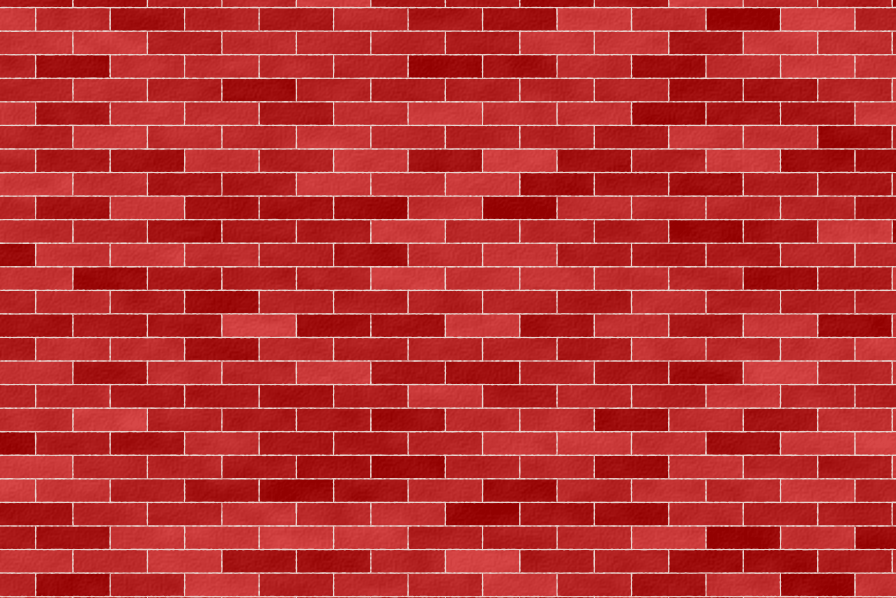
Write a Shadertoy shader that draws this texture.

```glsl
// Red brick wall in running bond with thin pale joints, mixed brick tones and fine grain.

#define BRICKS vec2(12.03, 25.38)   // bricks across and courses down
#define COURSE_SHIFT 0.678          // part of the top course above the canvas
#define JOINT_WIDTH 0.0022          // in canvas heights
#define JOINT_WEAR 0.0008
#define BLOTCH 0.34
#define GRAIN 0.16
#define DARK_RED vec3(0.585, 0.012, 0.012)
#define LIGHT_RED vec3(0.825, 0.258, 0.258)
#define JOINT_COLOR vec3(0.91, 0.83, 0.81)

float hash(vec2 p) {
    vec3 q = fract(p.xyx * 0.1031);
    q += dot(q, q.yzx + 33.33);
    return fract((q.x + q.y) * q.z);
}

float valueNoise(vec2 p) {
    vec2 cell = floor(p), f = fract(p);
    f = f * f * (3.0 - 2.0 * f);
    float low = mix(hash(cell), hash(cell + vec2(1, 0)), f.x);
    float high = mix(hash(cell + vec2(0, 1)), hash(cell + vec2(1, 1)), f.x);
    return mix(low, high, f.y);
}

// Share of a pixel covered by a line of the given half width at distance d
float lineCoverage(float d, float halfWidth, float pixel) {
    float inner = max(d - 0.5 * pixel, -halfWidth);
    float outer = min(d + 0.5 * pixel, halfWidth);
    return clamp((outer - inner) / pixel, 0.0, 1.0);
}

void mainImage(out vec4 fragColor, in vec2 fragCoord) {
    float pixel = 1.0 / iResolution.y;
    vec2 aspect = vec2(iResolution.x * pixel, 1.0);
    vec2 uv = fragCoord / iResolution.xy;
    uv.y = 1.0 - uv.y;
    vec2 p = uv * aspect;

    // Running bond: every other course moves by half a brick
    vec2 grid = uv * BRICKS;
    grid.y += COURSE_SHIFT;
    float course = floor(grid.y);
    grid.x += 0.021 + 0.5 * mod(course, 2.0);
    vec2 brick = floor(grid);
    vec2 local = fract(grid);

    // Brick tone with soft blotches that differ from brick to brick
    float tone = hash(brick + 17.0);
    vec2 blotchPos = p * vec2(22.0, 34.0) + 40.0 * hash(brick + 71.0);
    float blotch = 0.7 * valueNoise(blotchPos) + 0.3 * valueNoise(blotchPos * 2.3);
    float grain = valueNoise(p * 260.0) - valueNoise(p * 260.0 + 0.6);
    tone = mix(0.04, 0.96, tone) + BLOTCH * (blotch - 0.5) + GRAIN * grain;
    vec3 color = mix(DARK_RED, LIGHT_RED, clamp(tone, -0.04, 1.08));

    // Joints with slightly worn edges
    vec2 edge = min(local, 1.0 - local) * aspect / BRICKS;
    float halfWidth = 0.5 * JOINT_WIDTH + JOINT_WEAR * (valueNoise(p * 300.0 + 9.0) - 0.5);
    float joint = max(lineCoverage(edge.x, halfWidth, pixel),
                      lineCoverage(edge.y, halfWidth, pixel));
    color = mix(color, JOINT_COLOR, joint);

    fragColor = vec4(color, 1.0);
}
```
